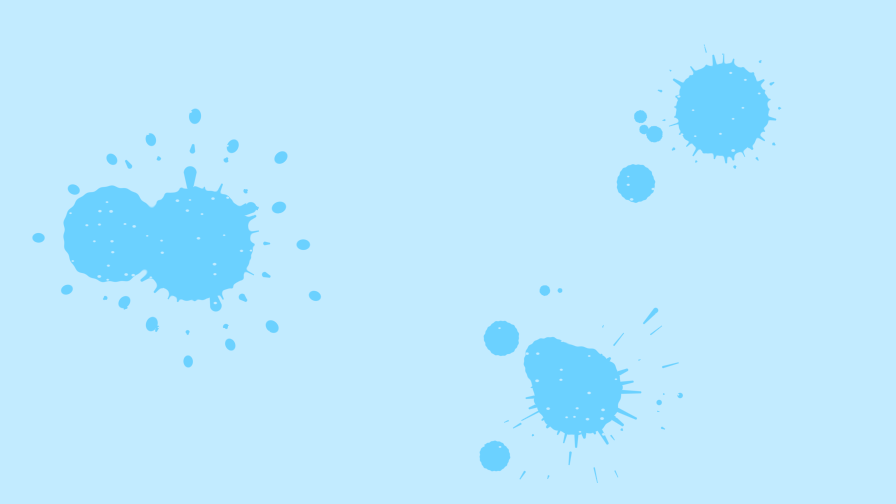
This background is drawn by a WebGL 2 fragment shader. Its source:

```glsl
#version 300 es
precision highp float;
// Three groups of flat blue paint splats on a pale sky-blue ground.
// Wobbly discs form the bodies; radial sprays add spikes, streaks and
// droplets; sparse cellular noise pricks pale flecks through the paint.
uniform vec2 u_resolution;
out vec4 fragColor;

const float TAU = 6.2831853;

float hash(float n) { return fract(sin(n * 127.1 + 3.7) * 4375.85); }

vec2 hash2(vec2 c) {
  return fract(sin(vec2(dot(c, vec2(127.1, 311.7)), dot(c, vec2(269.5, 183.3)))) * 4375.85);
}

float smoothUnion(float a, float b, float k) {
  float h = max(k - abs(a - b), 0.0) / k;
  return min(a, b) - h * h * k * 0.25;
}

// Disc whose rim is rippled by layered sines.
float blob(vec2 p, vec2 centre, float radius, float seed) {
  vec2 v = p - centre;
  float a = atan(v.y, v.x);
  float ripple = sin(5.0 * a + seed) + sin(11.0 * a + 2.3 * seed) + 0.8 * sin(23.0 * a + seed * 4.1);
  return length(v) - radius * (1.0 + 0.014 * ripple);
}

// Tapered line from a to b.
float streak(vec2 p, vec2 a, vec2 b, float wide, float narrow) {
  vec2 ab = b - a;
  float t = clamp(dot(p - a, ab) / dot(ab, ab), 0.0, 1.0);
  return length(p - a - ab * t) - mix(wide, narrow, t);
}

// One tapered mark per angular sector, with hashed start, length and width.
float spray(vec2 v, float count, float start, float scatter, float span, float width, float seed) {
  float id = mod(floor(atan(v.y, v.x) / TAU * count + 0.5), count) + seed;
  float a = (id - seed + 0.5 * (hash(id) - 0.5)) * TAU / count;
  vec2 dir = vec2(cos(a), sin(a));
  float near = start + scatter * hash(id + 0.31);
  float far = near + 0.005 + span * pow(hash(id + 0.57), 2.0);
  float w = width * (0.3 + 0.7 * hash(id + 0.83));
  return streak(v, dir * near, dir * far, w, w * 0.5);
}

// Ring of large drops, nearly even in angle but uneven in reach.
float dropRing(vec2 v) {
  float reach[16] = float[16](1.05, 0.89, 1.12, 0.93, 1.08, 0.91, 0.92, 1.02,
                              1.22, 1.06, 0.71, 0.75, 1.03, 0.98, 1.07, 1.24);
  float d = 9.0;
  for (int i = 0; i < 16; i++) {
    float a = float(i) * TAU / 16.0;
    a -= 0.026 + 0.087 * sin(a);
    vec2 dir = vec2(cos(a), sin(a));
    vec2 q = vec2(dot(v, dir), dot(v, vec2(-dir.y, dir.x))) - vec2(reach[i], 0.0);
    d = min(d, length(q * vec2(0.88, 1.12)) - mix(0.042, 0.06, hash(float(i))));
  }
  return d;
}

float leftSplat(vec2 p) {
  vec2 heart = vec2(1.68, 2.23);
  float d = smoothUnion(blob(p, vec2(0.95, 2.31), 0.41, 1.0), blob(p, heart, 0.48, 4.0), 0.08);
  d = smoothUnion(d, spray(p - heart, 27.0, 0.46, 0.0, 0.1, 0.025, 5.0), 0.03);
  // Knobs on short stems
  d = min(d, streak(p, vec2(1.63, 2.84), vec2(1.63, 2.66), 0.055, 0.015));
  d = min(d, streak(p, vec2(2.15, 2.54), vec2(2.04, 2.47), 0.048, 0.02));
  d = min(d, streak(p, vec2(1.85, 1.70), vec2(1.82, 1.82), 0.05, 0.025));
  vec2 v = p - vec2(1.55, 2.25);
  d = min(d, dropRing(v));
  return min(d, spray(v, 17.0, 0.66, 0.2, 0.05, 0.03, 41.0));
}

float upperSplat(vec2 p) {
  vec2 heart = vec2(6.19, 3.38);
  float d = blob(p, heart, 0.395, 2.0);
  d = smoothUnion(d, spray(p - heart, 29.0, 0.39, 0.0, 0.1, 0.02, 70.0), 0.02);
  d = min(d, spray(p - heart, 13.0, 0.47, 0.1, 0.06, 0.014, 110.0));
  d = min(d, blob(p, vec2(5.45, 2.75), 0.163, 3.0));
  d = min(d, blob(p, vec2(5.49, 3.32), 0.055, 1.0));
  d = min(d, blob(p, vec2(5.61, 3.17), 0.07, 5.0));
  return min(d, blob(p, vec2(5.52, 3.21), 0.04, 2.0));
}

float lowerSplat(vec2 p) {
  vec2 heart = vec2(4.95, 0.97), v = p - heart;
  float d = smoothUnion(blob(p, heart, 0.38, 6.0), blob(p, vec2(4.7, 1.22), 0.21, 2.0), 0.08);
  // Rays leave the upper left side clear
  float rays = min(spray(v, 31.0, 0.36, 0.0, 0.2, 0.025, 150.0),
                   spray(v, 27.0, 0.48, 0.36, 0.16, 0.012, 190.0));
  d = min(d, max(rays, dot(v, vec2(-0.7, 0.7)) - 0.3));
  d = min(d, streak(p, vec2(5.62, 1.66), vec2(5.52, 1.55), 0.022, 0.008));
  d = min(d, blob(p, vec2(4.3, 1.42), 0.15, 5.0));
  d = min(d, blob(p, vec2(4.24, 0.41), 0.13, 1.0));
  d = min(d, blob(p, vec2(4.67, 1.83), 0.045, 3.0));
  d = min(d, blob(p, vec2(4.8, 1.83), 0.02, 4.0));
  return min(d, min(length(p - vec2(5.65, 0.87)), length(p - vec2(5.83, 0.93))) - 0.023);
}

// Sparse cellular flecks, at most one per cell.
float flecks(vec2 p) {
  vec2 cell = floor(p * 9.0), h = hash2(cell);
  float size = hash2(cell + 17.0).x;
  vec2 q = (fract(p * 9.0) - 0.25 - 0.5 * h) / 9.0;
  return length(q * vec2(0.8, 1.1)) - (size > 0.7 ? 0.018 * (size - 0.3) : -1.0);
}

void main() {
  float pixel = 4.32 / u_resolution.y;
  vec2 p = gl_FragCoord.xy * pixel;
  float d = min(leftSplat(p), min(upperSplat(p), lowerSplat(p)));
  d = max(d, -flecks(p));
  float paint = smoothstep(0.75, -0.75, d / pixel);
  fragColor = vec4(mix(vec3(0.76, 0.92, 1.0), vec3(0.42, 0.82, 1.0), paint), 1.0);
}
```
